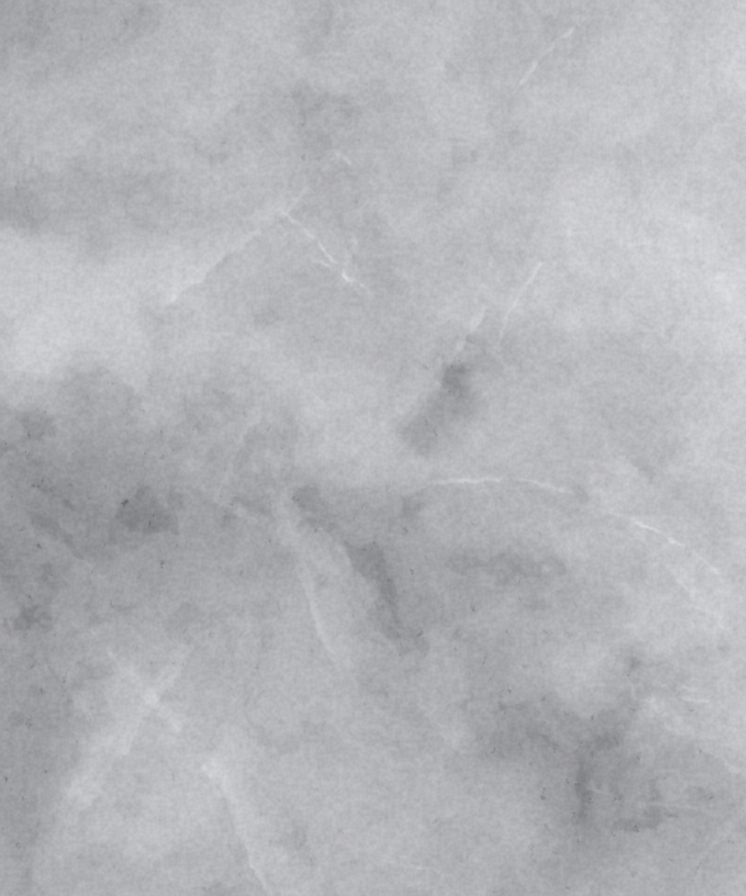
This texture is drawn by a WebGL 1 fragment shader. Its source:

```glsl
precision highp float;

uniform vec2 u_resolution;

const float BASE_TONE = 0.698;
const vec3 COOL_TINT = vec3(-0.004, -0.002, 0.017);

float hash(float n) {
  return fract(sin(n * 91.345) * 4375.85);
}

vec2 gradient(vec2 cell) {
  float angle = 6.2832 * fract(sin(dot(cell, vec2(127.1, 311.7))) * 4375.85);
  return vec2(cos(angle), sin(angle));
}

// Gradient noise, centred on zero
float noise(vec2 p) {
  vec2 i = floor(p);
  vec2 f = fract(p);
  vec2 u = f * f * f * (f * (f * 6.0 - 15.0) + 10.0);
  vec2 e = vec2(1.0, 0.0);
  float low = mix(dot(gradient(i), f), dot(gradient(i + e), f - e), u.x);
  float high = mix(dot(gradient(i + e.yx), f - e.yx),
                   dot(gradient(i + 1.0), f - 1.0), u.x);
  return mix(low, high, u.y);
}

float fbm(vec2 p) {
  float sum = 0.0;
  float amplitude = 0.6;
  for (int i = 0; i < 5; i++) {
    sum += amplitude * noise(p);
    p = mat2(1.6, 1.2, -1.2, 1.6) * p + 7.3;
    amplitude *= 0.55;
  }
  return sum;
}

vec2 rotate(vec2 p, float angle) {
  float c = cos(angle);
  float s = sin(angle);
  return vec2(c * p.x + s * p.y, c * p.y - s * p.x);
}

float blob(vec2 p, vec2 centre, vec2 radius) {
  vec2 d = (p - centre) / radius;
  return exp(-dot(d, d));
}

// Broad light and dark areas of the wall
float stains(vec2 p) {
  float light = 0.075 * blob(p, vec2(0.80, 0.85), vec2(0.30, 0.36))
              + 0.070 * blob(p, vec2(0.86, 0.42), vec2(0.13, 0.36))
              + 0.075 * blob(p, vec2(0.07, 0.64), vec2(0.20, 0.08))
              + 0.060 * blob(p, vec2(0.34, 0.55), vec2(0.17, 0.06))
              + 0.035 * blob(p, vec2(0.22, 0.13), vec2(0.13, 0.12))
              + 0.040 * blob(p, vec2(0.28, 0.86), vec2(0.24, 0.12));
  float dark = 0.085 * blob(p, vec2(0.08, 0.40), vec2(0.32, 0.11))
             + 0.065 * blob(p, vec2(0.04, 0.77), vec2(0.16, 0.04))
             + 0.110 * blob(p, vec2(0.49, 0.575), vec2(0.05, 0.035))
             + 0.100 * blob(p, vec2(0.63, 0.14), vec2(0.15, 0.08))
             + 0.080 * blob(p, vec2(0.02, 0.17), vec2(0.10, 0.19))
             + 0.055 * blob(p, vec2(0.47, 0.40), vec2(0.09, 0.11))
             + 0.060 * blob(p, vec2(0.00, 1.00), vec2(0.16, 0.10));
  return light - dark;
}

// Trowel pass: one crisp edge, fading across its width
float stroke(vec2 q, float halfLength, float width, float rough) {
  float across = q.y + 0.5 * width + 0.012 * rough;
  float side = smoothstep(0.0, 0.005, across)
             * (1.0 - smoothstep(0.0, width, across));
  float ends = 1.0 - smoothstep(0.65, 1.0, abs(q.x + 0.05 * rough) / halfLength);
  float streaks = 0.75 + 0.8 * noise(q * vec2(9.0, 85.0));
  return side * ends * streaks;
}

float trowelMarks(vec2 p, float rough) {
  float sum = 0.0;
  for (int i = 0; i < 44; i++) {
    float k = float(i) * 7.0 + 1.0;
    vec2 centre = vec2(0.9 * hash(k), hash(k + 1.0));
    float lean = hash(k + 2.0) < 0.65 ? -0.85 : 0.95;
    vec2 q = rotate(p - centre, lean + 0.7 * (hash(k + 3.0) - 0.5));
    float halfLength = mix(0.04, 0.14, hash(k + 4.0));
    float width = mix(0.015, 0.10, hash(k + 5.0));
    sum += (hash(k + 6.0) - 0.46) * stroke(q, halfLength, width, rough);
  }
  return sum;
}

// Thin raised lines, broken along sweeping arcs
float ridges(vec2 p, float rough) {
  float sum = 0.0;
  for (int i = 0; i < 18; i++) {
    float k = float(i) * 5.0 + 400.0;
    vec2 middle = vec2(mix(0.3, 0.85, hash(k)), hash(k + 1.0));
    float angle = middle.y < 0.35 ? 0.25 * (hash(k + 2.0) - 0.5)
                                  : mix(-1.1, 1.2, hash(k + 2.0));
    vec2 q = rotate(p - middle, angle);
    float bow = q.y + 1.6 * q.x * q.x + 0.008 * rough;
    float span = mix(0.04, 0.13, hash(k + 3.0));
    float ends = 1.0 - smoothstep(0.4, 1.0, abs(q.x) / span);
    float thin = 1.0 - smoothstep(0.0005, 0.004, abs(bow));
    sum += ends * thin * (0.4 + 0.6 * hash(k + 4.0));
  }
  return sum;
}

void main() {
  vec2 p = gl_FragCoord.xy / u_resolution.y;
  vec2 warp = vec2(fbm(p * 5.0), fbm(p * 5.0 + 31.0));
  float rough = fbm(p * 38.0);
  float broad = stains(p + 0.13 * warp + 0.02 * rough);
  float cloud = fbm(p * vec2(4.0, 5.0) + warp + 12.0);

  // Plaster body, strokes and scuffed ridges
  float tone = BASE_TONE + 1.05 * broad + 0.11 * cloud;
  tone += 0.12 * trowelMarks(p + 0.008 * warp, rough);
  tone += 0.065 * ridges(p, rough) * smoothstep(-0.25, 0.25, rough + warp.x);

  // Flaked patches and small pits, strongest in the dark areas
  float wear = 1.0 - smoothstep(-0.08, 0.05, broad + 0.2 * cloud);
  float flakes = smoothstep(0.08, 0.3, fbm(p * 15.0 + warp));
  float pits = smoothstep(0.25, 0.5, fbm(p * vec2(75.0, 60.0)));
  tone -= (0.025 + 0.035 * wear) * flakes + (0.03 + 0.06 * wear) * pits;

  // Leathery grain
  tone += 0.028 * rough + 0.035 * noise(p * 125.0) + 0.035 * noise(p * 240.0);

  gl_FragColor = vec4(clamp(vec3(tone) + COOL_TINT, 0.0, 1.0), 1.0);
}
```
